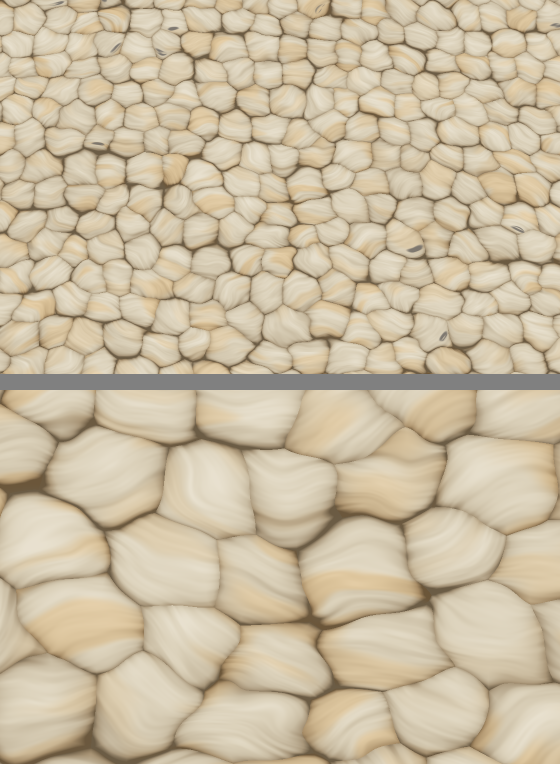
Top: the whole. Bottom: its middle third, enlarged.
Give the GLSL for this texture, as a Shadertoy shader.

```glsl
#define TUFTS_ACROSS 17.0
#define ROWS_DOWN 14.0
#define PERSPECTIVE 0.24
#define JITTER 0.38
#define TUFT_RADIUS vec2(0.61, 0.60)
#define CREASE_DEPTH 0.42
#define FIBRE_CONTRAST 0.26
#define FLECK_CHANCE 0.035

const vec3 SHADOW = vec3(0.42, 0.36, 0.27);
const vec3 UMBER  = vec3(0.66, 0.59, 0.48);
const vec3 SAND   = vec3(0.79, 0.74, 0.64);
const vec3 WOOL   = vec3(0.86, 0.82, 0.73);
const vec3 CREAM  = vec3(0.91, 0.88, 0.81);
const vec3 TAN    = vec3(1.00, 0.93, 0.82);
const vec3 FLECK  = vec3(0.43, 0.41, 0.39);

vec2 hash2(vec2 p) {
    vec3 q = fract(p.xyx * vec3(0.1031, 0.1030, 0.0973));
    q += dot(q, q.yzx + 33.33);
    return fract((q.xx + q.yz) * q.zy);
}

float noise(vec2 p) {
    vec2 i = floor(p), f = fract(p);
    f = f * f * (3.0 - 2.0 * f);
    return mix(mix(hash2(i).x, hash2(i + vec2(1, 0)).x, f.x),
               mix(hash2(i + vec2(0, 1)).x, hash2(i + vec2(1, 1)).x, f.x), f.y);
}

vec3 woolRamp(float t) {
    t = clamp(t, 0.0, 1.0) * 4.0;
    vec3 c = mix(SHADOW, UMBER, min(t, 1.0));
    c = mix(c, SAND, clamp(t - 1.0, 0.0, 1.0));
    c = mix(c, WOOL, clamp(t - 2.0, 0.0, 1.0));
    return mix(c, CREAM, clamp(t - 3.0, 0.0, 1.0));
}

// Canvas to carpet plane: tufts shrink towards the top, rows wander a little
vec2 carpetPlane(vec2 uv) {
    vec2 c = uv - 0.5;
    vec2 p = vec2(c.x * (1.0 + PERSPECTIVE * c.y) * TUFTS_ACROSS,
                  (c.y + 0.5 * PERSPECTIVE * c.y * c.y) * ROWS_DOWN);
    p.y += 0.5 * noise(p * 0.35 + 40.0) + 0.06 * p.x;
    p += 0.20 * (vec2(noise(p * 2.3 + 11.0), noise(p * 2.3 + 71.0)) - 0.5);
    return p + 50.0;
}

vec3 carpet(vec2 uv) {
    vec2 p = carpetPlane(uv);

    // Nearest dome wins; its lead over the runner-up gives the crease
    float nearest = 1e3, second = 1e3;
    vec2 local = vec2(0), id = vec2(0);
    for (int j = -1; j <= 1; j++) {
        float row = floor(p.y) + float(j);
        float shift = 0.5 * mod(row, 2.0) + 0.3 * hash2(vec2(row, 7.0)).x;
        for (int i = -1; i <= 1; i++) {
            vec2 cell = vec2(floor(p.x - shift) + float(i), row);
            vec2 centre = cell + 0.5 + vec2(shift, 0.0) + JITTER * (hash2(cell) - 0.5);
            vec2 size = TUFT_RADIUS * mix(vec2(0.87), vec2(1.15), hash2(cell + 19.0));
            vec2 q = (p - centre) / size;
            float d = dot(q, q);
            if (d < nearest) {
                second = nearest;
                nearest = d;
                local = q;
                id = cell;
            } else second = min(second, d);
        }
    }

    // Yarn coordinates: x along the strand, y across it, bowed over the dome
    vec2 rnd = hash2(id + 83.0), style = hash2(id + 131.0);
    float angle = (rnd.x - 0.5) * 1.9;
    float ca = cos(angle), sa = sin(angle);
    vec2 yarn = mat2(ca, -sa, sa, ca) * local;
    yarn.y += (rnd.y - 0.5) * 0.9 * yarn.x * yarn.x;
    vec2 seed = id * 17.3;

    // Thick plies, broad streaks and fine fibres
    float ply = abs(fract(yarn.y * 0.9 + style.x) - 0.5);
    float plyGroove = smoothstep(0.36, 0.5, ply) * (0.4 + 0.6 * style.y);
    float streak = noise(yarn * vec2(0.9, 3.2) + seed);
    float fibre = 0.6 * noise(yarn * vec2(1.6, 9.0) + seed + 5.0)
                + 0.4 * noise(yarn * vec2(2.5, 17.0) + seed + 9.0);

    // Rounded shading, lit from above
    float tone = 0.83 - 0.18 * nearest + 0.11 * local.y;
    tone += 0.22 * (streak - 0.5) + FIBRE_CONTRAST * (fibre - 0.5);
    tone += 0.10 * (style.x - 0.5) + 0.10 * (noise(p * 0.45) - 0.5);
    tone -= 0.17 * plyGroove;
    tone -= CREASE_DEPTH * exp(-2.6 * (second - nearest));
    tone -= 0.28 * smoothstep(0.75, 1.3, nearest);
    vec3 colour = woolRamp(tone);

    // Warm dyed strands, stronger on some tufts
    float warm = smoothstep(0.45, 0.8, noise(yarn * vec2(0.7, 2.4) + seed + 31.0));
    colour *= mix(vec3(1), TAN, warm * (0.3 + 0.7 * rnd.y));

    // Rare grey fibres tucked low in a tuft
    float fleck = step(1.0 - FLECK_CHANCE, hash2(id + 211.0).x);
    vec2 f = (yarn - vec2(0.1, -0.55)) / vec2(0.45, 0.17);
    fleck *= (1.0 - smoothstep(0.3, 1.0, dot(f, f))) * smoothstep(0.2, 0.6, fibre);
    return mix(colour, FLECK, 0.85 * fleck);
}

void mainImage(out vec4 fragColor, in vec2 fragCoord) {
    // Four samples per pixel soften the creases and fibres
    vec3 sum = vec3(0);
    for (int k = 0; k < 4; k++) {
        vec2 offset = vec2(k & 1, k >> 1) * 0.5 - 0.25;
        sum += carpet((fragCoord + offset) / iResolution.xy);
    }
    fragColor = vec4(sum * 0.25, 1.0);
}
```
